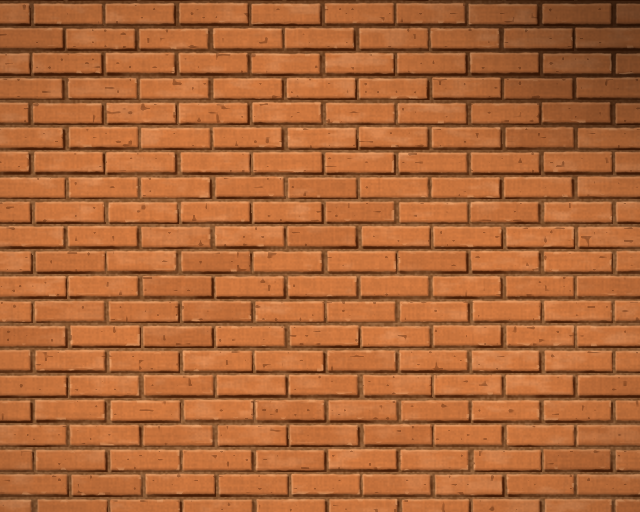
Reproduce this texture procedurally as a Shadertoy shader.

```glsl
// Running-bond wall of orange clay bricks, lit from the upper left, with worn edges and dark corners.

// Layout: lengths are in row heights, measured down from the top edge
const float COLUMNS = 8.79;
const float ROWS = 20.66;
const float ROW_START = 0.05;
const float BRICK_PITCH = 2.94;
const float FIRST_JOINT = 0.418;
const float BOND_SHIFT = 0.47;
const vec2 BRICK_HALF = vec2(1.385, 0.405);
const float CORNER = 0.05;
const float EDGE_WEAR = 0.055;
const vec2 POSITION_JITTER = vec2(0.045, 0.022);
const vec2 SHADOW_OFFSET = vec2(0.07, 0.10);
// Colours
const vec3 CLAY = vec3(0.765, 0.445, 0.238);
const vec3 CLAY_DARK = vec3(0.63, 0.35, 0.18);
const vec3 CLAY_PALE = vec3(0.84, 0.56, 0.37);
const vec3 EDGE_LIGHT = vec3(0.92, 0.65, 0.44);
const vec3 MORTAR = vec3(0.59, 0.40, 0.25);
const vec3 MORTAR_DARK = vec3(0.42, 0.25, 0.12);
const vec3 SHADOW = vec3(0.25, 0.10, 0.02);
// Lighting
const float VIGNETTE = 0.22;
const float CORNER_GLOOM = 0.25;

float hash(vec2 p) {
    vec3 q = fract(p.xyx * vec3(0.1031, 0.1030, 0.0973));
    q += dot(q, q.yzx + 33.33);
    return fract((q.x + q.y) * q.z);
}

float noise(vec2 p) {
    vec2 i = floor(p), f = fract(p);
    f = f * f * (3.0 - 2.0 * f);
    return mix(mix(hash(i), hash(i + vec2(1, 0)), f.x),
               mix(hash(i + vec2(0, 1)), hash(i + vec2(1, 1)), f.x), f.y);
}

float fbm(vec2 p) {
    float sum = 0.0, amp = 0.533;
    for (int i = 0; i < 4; i++, amp *= 0.5) {
        sum += amp * noise(p);
        p = p * 2.03 + 17.3;
    }
    return sum;
}

float brickDistance(vec2 p) {
    vec2 q = abs(p) - BRICK_HALF + CORNER;
    return length(max(q, 0.0)) + min(max(q.x, q.y), 0.0) - CORNER;
}

// 1 at an edge, falling to 0 at the given depth
float edgeBand(float depth, float width) {
    return 1.0 - smoothstep(0.0, width, depth);
}

// Clay surface with blotches, drag streaks, fine ribs and lit or shaded rims
vec3 brickColor(vec2 wall, vec2 local, vec2 id) {
    float tone = hash(id + 41.7);
    float blotch = fbm(wall * vec2(0.9, 2.0) + tone * 30.0);
    float texture3 = 0.05 * noise(wall * vec2(1.3, 11.0)) + 0.05 * noise(wall * vec2(12.0, 1.5))
                   + 0.06 * noise(wall * 13.0);
    vec3 color = mix(CLAY, CLAY_DARK, 0.45 * smoothstep(0.55, 1.0, tone));
    color = mix(color, CLAY_PALE, 0.55 * smoothstep(0.48, 0.8, blotch) * (1.0 - 0.5 * tone));
    color *= 0.93 + texture3;

    vec2 fromTopLeft = local + BRICK_HALF, toBottomRight = BRICK_HALF - local;
    float wear = noise(wall * vec2(4.0, 5.0) + 9.0);
    float lit = max(edgeBand(fromTopLeft.y, 0.13), 0.8 * edgeBand(fromTopLeft.x, 0.11));
    float shaded = max(edgeBand(toBottomRight.y, 0.13), edgeBand(toBottomRight.x, 0.10));
    color = mix(color, CLAY_DARK * 0.85, 0.6 * shaded);
    color = mix(color, EDGE_LIGHT, lit * (0.25 + 0.65 * wear));

    // Pale chips near the rims and small dark pits
    float rim = edgeBand(-brickDistance(local), 0.16);
    float chip = rim * smoothstep(0.76, 0.86, noise(wall * vec2(2.6, 4.0) + 71.0));
    float pit = smoothstep(0.89, 0.96, noise(wall * vec2(4.0, 6.0) + 130.0));
    return mix(mix(color, EDGE_LIGHT, 0.6 * chip), SHADOW, 0.35 * pit);
}

// Sandy joint, darkened where the brick above or to the left blocks the light
vec3 mortarColor(vec2 wall, vec2 local, float gloom) {
    float stain = fbm(wall * vec2(0.7, 1.1) + 53.0);
    vec3 color = mix(MORTAR_DARK, MORTAR, 0.25 + 0.75 * noise(wall * 11.0));
    float shade = edgeBand(brickDistance(local - SHADOW_OFFSET) + 0.03, 0.10);
    color = mix(color, SHADOW, shade * (0.35 + 0.6 * smoothstep(0.3, 0.7, stain)));
    return mix(color, SHADOW, 0.65 * gloom);
}

void mainImage(out vec4 fragColor, in vec2 fragCoord) {
    vec2 uv = fragCoord / iResolution.xy;
    float depth = 1.0 - uv.y;
    float pixel = ROWS / iResolution.y;

    // Brick grid: joints drift slightly to the right on the way down
    float drift = depth * (0.05 * (1.0 - uv.x) + 0.06 * sin(3.14159 * uv.x));
    vec2 grid = vec2(uv.x * COLUMNS - FIRST_JOINT - drift, depth * ROWS - ROW_START);
    vec2 wall = grid * vec2(BRICK_PITCH, 1.0);
    grid.x -= BOND_SHIFT * mod(floor(grid.y), 2.0);
    vec2 id = floor(grid);
    vec2 local = (grid - id - 0.5) * vec2(BRICK_PITCH, 1.0);
    local += POSITION_JITTER * (vec2(hash(id), hash(id + 19.0)) * 2.0 - 1.0);

    // Ragged brick outline
    float edge = brickDistance(local) + EDGE_WEAR * (fbm(wall * 3.5) - 0.5);
    float cover = 1.0 - smoothstep(-pixel, pixel, edge);

    // Falloff to the borders and a gloomy upper right corner
    vec2 toCorner = (uv - vec2(0.97, 0.93)) / vec2(0.30, 0.24);
    float gloom = exp(-dot(toCorner, toCorner));
    float topShade = 0.5 * smoothstep(0.65, 1.0, uv.y);
    vec2 off = uv - vec2(0.48, 0.45);
    float light = 1.04 - VIGNETTE * smoothstep(0.08, 0.55, dot(off, off)) - CORNER_GLOOM * gloom;
    vec3 color = mix(mortarColor(wall, local, max(gloom, topShade)), brickColor(wall, local, id), cover);
    fragColor = vec4(clamp(color * light, 0.0, 1.0), 1.0);
}
```
